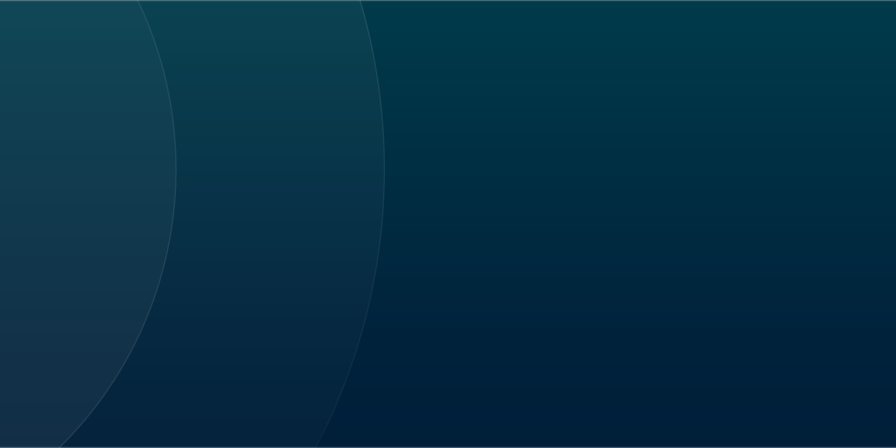
This background is drawn by a Shadertoy shader. Its source:

```glsl
const vec3 TOP_TEAL = vec3(0.0, 0.232, 0.294);
const vec3 BOTTOM_NAVY = vec3(0.0, 0.119, 0.224);
const float GRADIENT_CURVE = 1.3;

// Lengths are in canvas heights; x is the veil at the bottom, y at the top
const vec2 DISC_CENTER = vec2(-0.479, 0.6224);
const float OUTER_RADIUS = 1.3370;
const float INNER_RADIUS = 0.8720;
const vec2 OUTER_VEIL = vec2(0.018, 0.040);
const vec2 INNER_VEIL = vec2(0.054, 0.024);
const vec2 OUTER_RIM = vec2(0.032, 0.090);
const vec2 INNER_RIM = vec2(0.090, 0.072);
const float RIM_WIDTH = 0.0030;

const float BORDER_WIDTH = 0.0026;
const float BORDER_VEIL = 0.25;

// Antialiased coverage of the region where the distance is negative
float coverage(float dist, float pixel) {
    return clamp(0.5 - dist / pixel, 0.0, 1.0);
}

// Antialiased line of given width, dimmed when thinner than a pixel
float stroke(float dist, float width, float pixel) {
    return coverage(dist - 0.5 * width, pixel) - coverage(dist + 0.5 * width, pixel);
}

// Translucent white disc with a fine bright rim
vec3 addDisc(vec3 color, vec2 p, float radius, vec2 veil, vec2 rim, float pixel) {
    float dist = length(p - DISC_CENTER) - radius;
    color = mix(color, vec3(1.0), coverage(dist, pixel) * mix(veil.x, veil.y, p.y));
    return mix(color, vec3(1.0), stroke(dist, RIM_WIDTH, pixel) * mix(rim.x, rim.y, p.y));
}

void mainImage(out vec4 fragColor, in vec2 fragCoord) {
    float pixel = 1.0 / iResolution.y;
    vec2 p = fragCoord * pixel;

    // Vertical backdrop
    vec3 color = mix(BOTTOM_NAVY, TOP_TEAL, pow(p.y, GRADIENT_CURVE));

    // Concentric discs
    color = addDisc(color, p, OUTER_RADIUS, OUTER_VEIL, OUTER_RIM, pixel);
    color = addDisc(color, p, INNER_RADIUS, INNER_VEIL, INNER_RIM, pixel);

    // Pale hairlines along the top and bottom
    float border = coverage(min(p.y, 1.0 - p.y) - BORDER_WIDTH, pixel);
    color = mix(color, vec3(1.0), border * BORDER_VEIL);

    fragColor = vec4(color, 1.0);
}
```
